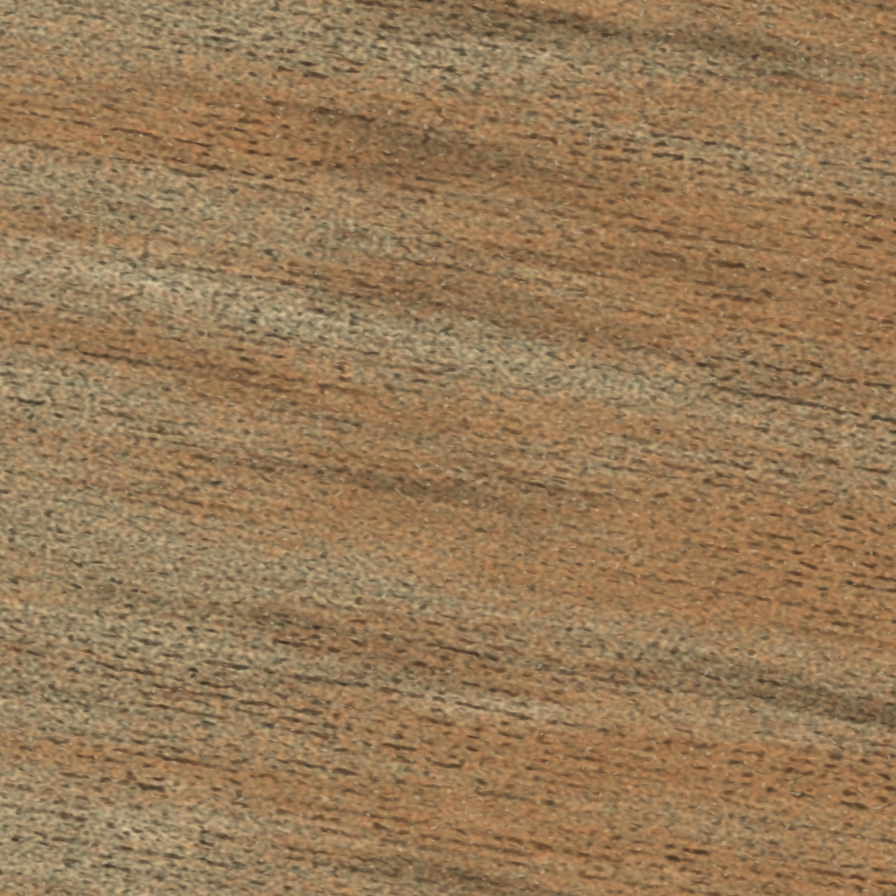
This texture is drawn by a WebGL 2 fragment shader. Its source:

```glsl
#version 300 es
precision highp float;

uniform vec2 u_resolution;
out vec4 fragColor;

#define TILT 0.17
#define BAND_SCALE vec2(0.85, 8.5)
#define ROW_COUNT 86.0
#define ROW_DEPTH 0.46
#define GRAIN_SCALE vec2(140.0, 200.0)
#define GRAIN_DEPTH 0.23
#define SPECK_DEPTH 0.30
#define OCHRE vec3(0.638, 0.475, 0.318)
#define STRAW vec3(0.632, 0.560, 0.432)
#define PALE vec3(0.745, 0.685, 0.555)
#define UMBER vec3(0.425, 0.345, 0.245)

// Integer hash to a unit gradient direction
vec2 gradientAt(vec2 cell) {
    uvec2 q = uvec2(ivec2(cell));
    uint h = q.x * 1597334677u ^ q.y * 3812015801u;
    h = (h ^ (h >> 15)) * 2246822519u;
    h ^= h >> 13;
    float angle = float(h & 65535u) / 65536.0 * 6.28318;
    return vec2(cos(angle), sin(angle));
}

float gradientNoise(vec2 p) {
    vec2 cell = floor(p);
    vec2 f = p - cell;
    vec2 w = f * f * f * (f * (f * 6.0 - 15.0) + 10.0);
    vec2 e = vec2(0.0, 1.0);
    float a = dot(gradientAt(cell), f);
    float b = dot(gradientAt(cell + e.yx), f - e.yx);
    float c = dot(gradientAt(cell + e.xy), f - e.xy);
    float d = dot(gradientAt(cell + e.yy), f - e.yy);
    return 1.4 * mix(mix(a, b, w.x), mix(c, d, w.x), w.y);
}

float layeredNoise(vec2 p) {
    float sum = 0.0;
    float weight = 0.5;
    for (int i = 0; i < 5; i++) {
        sum += weight * gradientNoise(p);
        p = p * vec2(2.3, 2.07) + vec2(17.3, 9.1);
        weight *= 0.62;
    }
    return sum;
}

// Two crossed lattices, so that the grain shows no grid
float grainNoise(vec2 p) {
    vec2 turned = mat2(0.8, 0.6, -0.6, 0.8) * p;
    return 0.75 * (gradientNoise(p) + gradientNoise(turned * 0.93 + 57.0));
}

// Thin dark furrow lines, broken into short dashes along each row
float furrows(vec2 p) {
    float across = p.y * ROW_COUNT + 0.4 * gradientNoise(p * vec2(4.0, 14.0));
    across += 0.22 * gradientNoise(p * vec2(75.0, 90.0) + 19.0);
    float row = floor(across);
    float line = 1.0 - smoothstep(0.04, 0.34, abs(across - row - 0.5));
    float presence = gradientNoise(vec2(p.x * 2.5, row * 0.73 + 0.4));
    float dashes = gradientNoise(vec2(p.x * 62.0, row * 3.37 + 0.2));
    return line * smoothstep(-0.25, 0.55, 0.6 * presence + dashes);
}

void main() {
    vec2 uv = gl_FragCoord.xy / u_resolution.y;
    vec2 along = normalize(vec2(1.0, -TILT));
    vec2 p = vec2(dot(uv, along), dot(uv, vec2(-along.y, along.x)));
    float grain = grainNoise(p * GRAIN_SCALE);
    float clumps = grainNoise(p * GRAIN_SCALE * 0.45 + 91.0);

    // Broad bands with crumbled edges, warmer toward the upper right
    vec2 bands = p * BAND_SCALE;
    float warmth = layeredNoise(bands + vec2(3.0, 5.0)) + 0.22 * clumps;
    warmth += 0.34 * (uv.x - 0.5) + 0.18 * (uv.y - 0.5);
    float ochre = smoothstep(-0.50, 0.48, warmth);
    float shade = layeredNoise(bands * vec2(1.1, 1.1) + vec2(41.0, 23.0)) + 0.12 * clumps;
    float umber = smoothstep(0.08, 0.62, shade);
    float light = layeredNoise(bands * vec2(1.2, 1.6) + vec2(67.0, 11.0)) + 0.15 * clumps;
    float pale = smoothstep(0.12, 0.65, light) * (1.0 - 0.5 * ochre);

    vec3 color = mix(STRAW, OCHRE, ochre);
    color = mix(color, PALE, 0.75 * pale);
    color = mix(color, UMBER, 0.78 * umber);

    // Fine streaks and slight shifts between red and green
    float streak = gradientNoise(p * vec2(9.0, 110.0) + 13.0);
    float tint = gradientNoise(p * vec2(45.0, 80.0) + 53.0);
    color *= 1.0 + 0.09 * streak;
    color += 0.024 * tint * vec3(1.0, -0.5, -0.5);

    // Furrows fade in patches
    float patches = layeredNoise(p * vec2(1.4, 6.0) + vec2(29.0, 71.0));
    float furrowDepth = ROW_DEPTH * smoothstep(-0.50, 0.40, patches);
    color *= 1.0 - furrowDepth * furrows(p) * vec3(0.94, 1.0, 1.03);

    // Grain, dark specks and light flecks, rougher away from the ochre
    float roughness = mix(1.1, 0.65, ochre) + 0.2 * umber;
    color *= 1.0 + GRAIN_DEPTH * roughness * (grain + 0.35 * clumps);
    float speck = smoothstep(0.20, 0.80, grainNoise(p * GRAIN_SCALE * vec2(0.6, 0.85) + 137.0));
    color *= 1.0 - SPECK_DEPTH * roughness * speck;
    float fleck = smoothstep(0.40, 1.00, grainNoise(p * GRAIN_SCALE * 0.85 + 211.0));
    color = mix(color, PALE * 1.06, 0.55 * fleck);

    fragColor = vec4(clamp(color, 0.0, 1.0), 1.0);
}
```
